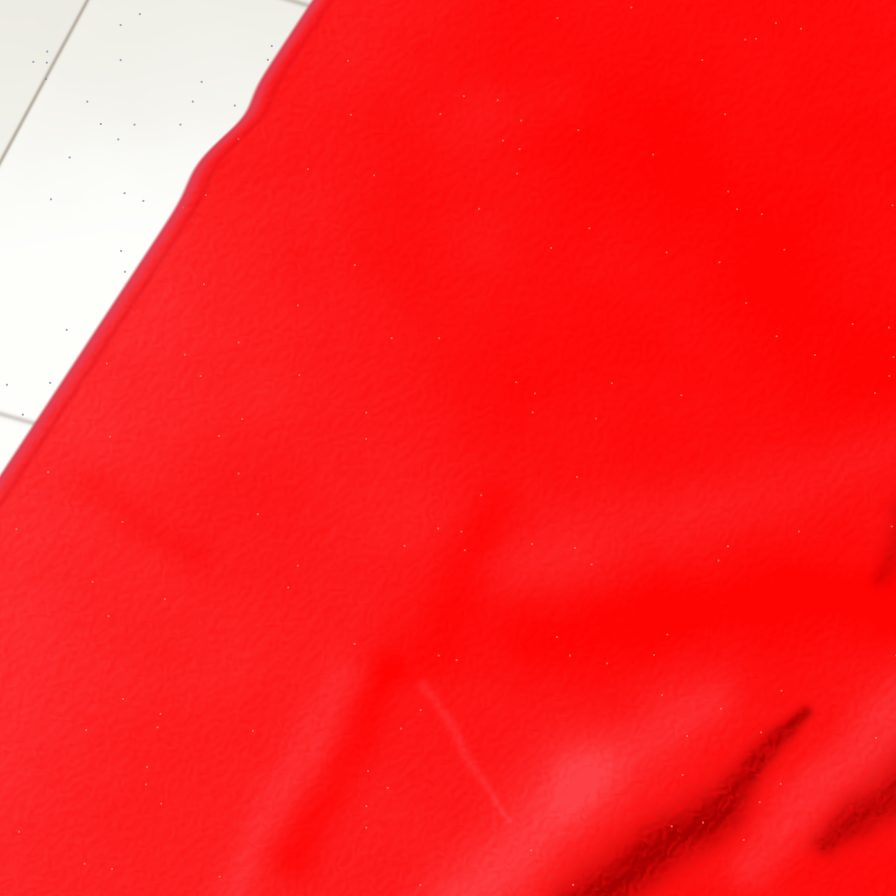
Give the GLSL for this texture, as a three.js fragment shader.

```glsl
varying vec2 vUv;

#define CLOTH_RED vec3(0.995, 0.015, 0.012)
#define CLOTH_SHEEN vec3(0.99, 0.25, 0.27)
#define CLOTH_SHADE vec3(0.66, 0.0, 0.0)
#define HEM_PINK vec3(0.91, 0.25, 0.33)
#define TILE_WHITE vec3(0.995, 0.995, 0.985)
#define TILE_GREY vec3(0.92, 0.915, 0.88)
#define GROUT vec3(0.72, 0.69, 0.64)
#define GRAIN_SCALE 210.0
#define GRAIN_AMOUNT 0.13
#define SPECK_CELLS 48.0

float hash(vec2 p) {
  vec3 q = fract(vec3(p.xyx) * 0.1031);
  q += dot(q, q.yzx + 33.33);
  return fract((q.x + q.y) * q.z);
}

float noise(vec2 p) {
  vec2 i = floor(p), f = fract(p);
  f = f * f * (3.0 - 2.0 * f);
  return mix(mix(hash(i), hash(i + vec2(1, 0)), f.x),
             mix(hash(i + vec2(0, 1)), hash(i + vec2(1, 1)), f.x), f.y);
}

float fbm(vec2 p) {
  float sum = 0.0, gain = 0.5;
  for (int i = 0; i < 4; i++) {
    sum += gain * noise(p);
    p = mat2(1.6, 1.2, -1.2, 1.6) * p + 7.3;
    gain *= 0.5;
  }
  return sum;
}

// Soft stroke from a to b, its width running from wa to wb
float fold(vec2 p, vec2 a, vec2 b, float wa, float wb) {
  vec2 ab = b - a;
  float t = clamp(dot(p - a, ab) / dot(ab, ab), 0.0, 1.0);
  float d = length(p - a - ab * t) / mix(wa, wb, t);
  return exp(-d * d);
}

// Sparse round flecks, at most one in each cell
float specks(vec2 p, float density) {
  vec2 q = p * SPECK_CELLS, cell = floor(q);
  vec2 centre = 0.2 + 0.6 * vec2(hash(cell + 3.1), hash(cell + 8.7));
  float d = length(fract(q) - centre);
  return step(hash(cell + 21.0), density) * (1.0 - smoothstep(0.03, 0.09, d));
}

// Signed distance to the hem, positive on the cloth
float hemDistance(vec2 p) {
  float x = 0.657 * (p.y - 0.469);
  x += 0.008 * exp(-pow((p.y - 0.872) / 0.025, 2.0));
  x -= 0.008 * exp(-pow((p.y - 0.815) / 0.03, 2.0));
  return (p.x - x) * 0.836;
}

vec3 floorTiles(vec2 p) {
  float grey = smoothstep(0.72, 1.02, p.y + 0.12 * (fbm(p * 8.0) - 0.5));
  vec3 c = mix(TILE_WHITE, TILE_GREY, 0.75 * grey);
  float corner = smoothstep(-0.01, 0.01, p.y - 0.818 - 1.857 * p.x);
  c = mix(c, TILE_GREY, 0.5 * corner);
  float joint = fold(p, vec2(-0.01, 0.8), vec2(0.1, 1.004), 0.0022, 0.0022);
  joint = max(joint, 0.6 * fold(p, vec2(-0.01, 0.541), vec2(0.05, 0.524), 0.003, 0.003));
  joint = max(joint, 0.7 * fold(p, vec2(0.31, 1.004), vec2(0.36, 0.989), 0.003, 0.003));
  c = mix(c, GROUT, joint);
  return mix(c, vec3(0.45, 0.55, 0.65), 0.65 * specks(p, 0.14));
}

vec3 cloth(vec2 p, float hem) {
  vec2 w = p + 0.035 * (vec2(fbm(p * 9.0), fbm(p * 9.0 + 40.0)) - 0.47);

  // Broad light from the left and the bright ridges
  float sheen = 0.22 + 0.3 * smoothstep(0.75, 0.0, p.x) * smoothstep(1.1, 0.5, p.y);
  sheen += 0.14 * exp(-hem * hem / 0.02);
  sheen -= 0.17 * smoothstep(0.35, 0.9, p.x) * smoothstep(0.3, 0.65, p.y);
  sheen += 0.55 * fold(w, vec2(0.51, -0.02), vec2(0.65, 0.13), 0.04, 0.05);
  sheen += 0.32 * fold(w, vec2(0.65, 0.13), vec2(0.79, 0.22), 0.04, 0.035);
  sheen += 0.42 * fold(w, vec2(0.84, 0.03), vec2(1.02, 0.23), 0.03, 0.035);
  sheen += 0.24 * fold(w, vec2(0.26, 0.0), vec2(0.39, 0.24), 0.022, 0.03);
  sheen += 0.2 * fold(w, vec2(0.59, 0.36), vec2(1.0, 0.5), 0.045, 0.04);
  sheen += 0.12 * fold(w, vec2(0.53, 0.87), vec2(0.62, 0.89), 0.04, 0.03);
  sheen += 0.28 * fold(w, vec2(0.48, 0.24), vec2(0.565, 0.09), 0.006, 0.004);

  // Valleys that lose the sheen
  sheen -= 0.3 * fold(w, vec2(0.33, 0.04), vec2(0.44, 0.25), 0.03, 0.025);
  sheen -= 0.2 * fold(w, vec2(0.49, 0.28), vec2(0.56, 0.44), 0.04, 0.03);
  sheen -= 0.14 * fold(w, vec2(0.1, 0.45), vec2(0.22, 0.38), 0.025, 0.02);
  sheen -= 0.25 * fold(w, vec2(0.6, 0.29), vec2(0.98, 0.34), 0.05, 0.05);
  sheen += 0.32 * (fbm(p * 7.0 + 5.0) - 0.47);

  // Pile of the fleece
  vec2 g = p * GRAIN_SCALE;
  float grain = noise(g + 2.0 * noise(g * 0.4)) - noise(g + vec2(0.7, -0.7) + 2.0 * noise(g * 0.4));
  sheen += GRAIN_AMOUNT * grain * (0.5 + sheen);
  vec3 c = mix(CLOTH_RED, CLOTH_SHEEN, clamp(sheen, 0.0, 1.0));

  // Deep shadows between the folds
  float shade = fold(w, vec2(0.655, -0.01), vec2(0.81, 0.105), 0.03, 0.025);
  shade = max(shade, 0.85 * fold(w, vec2(0.81, 0.105), vec2(0.9, 0.215), 0.023, 0.008));
  shade = max(shade, 0.75 * fold(w, vec2(0.925, 0.06), vec2(1.02, 0.14), 0.014, 0.028));
  shade = max(shade, 0.35 * fold(w, vec2(0.98, 0.36), vec2(1.01, 0.43), 0.01, 0.015));
  c = mix(c, CLOTH_SHADE, clamp(shade * (0.95 + 0.5 * grain), 0.0, 1.0));
  c = mix(c, vec3(1.0, 0.6, 0.5), 0.6 * specks(p + 0.37, 0.06));

  // Stitched hem
  float rim = 1.0 - smoothstep(0.004, 0.015, hem);
  float seam = exp(-pow((hem - 0.018) / 0.003, 2.0));
  c = mix(c, HEM_PINK, 0.85 * rim);
  return mix(c, vec3(0.85, 0.06, 0.1), 0.4 * seam);
}

void main() {
  float hem = hemDistance(vUv);
  vec3 c = mix(floorTiles(vUv), cloth(vUv, hem), smoothstep(-0.0025, 0.0025, hem));
  gl_FragColor = vec4(c, 1.0);
}
```
